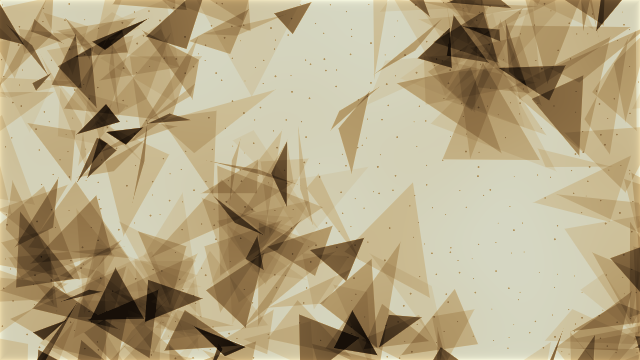
Reproduce this background procedurally as a WebGL 2 fragment shader.

```glsl
#version 300 es
precision highp float;

#define CLUSTERS 58
#define SHARDS 5
#define LONG_REACH 0.38
#define SHORT_REACH 0.15
#define HUB_SCATTER 0.07
#define LIGHT_TINT 0.12
#define DARK_TINT 1.05
#define SPECK_CELLS 23.0
#define SPECK_RADIUS 0.0026
#define EDGE_GLOW 0.16
#define EDGE_WIDTH 0.008

uniform vec2 u_resolution;
out vec4 fragColor;

const float TAU = 6.28318;

// Three uniform values in 0..1 from three integers
vec3 hash3(ivec3 key) {
  uvec3 v = uvec3(key) * 1664525u + 1013904223u;
  v.x += v.y * v.z; v.y += v.z * v.x; v.z += v.x * v.y;
  v ^= v >> 16u;
  v.x += v.y * v.z; v.y += v.z * v.x; v.z += v.x * v.y;
  return vec3(v >> 8u) / exp2(24.0);
}

vec2 direction(float angle) {
  return vec2(cos(angle), sin(angle));
}

float cornerGradient(ivec2 cell, ivec2 corner, vec2 f) {
  float angle = TAU * hash3(ivec3(cell + corner, 901)).x;
  return dot(direction(angle), f - vec2(corner));
}

float gradientNoise(vec2 p) {
  ivec2 cell = ivec2(floor(p));
  vec2 f = fract(p);
  vec2 s = f * f * f * (f * (f * 6.0 - 15.0) + 10.0);
  float low = mix(cornerGradient(cell, ivec2(0, 0), f), cornerGradient(cell, ivec2(1, 0), f), s.x);
  float high = mix(cornerGradient(cell, ivec2(0, 1), f), cornerGradient(cell, ivec2(1, 1), f), s.x);
  return mix(low, high, s.y);
}

// Signed distance to the line a-b, positive on its right
float sideDistance(vec2 p, vec2 a, vec2 b) {
  vec2 along = normalize(b - a);
  return dot(p - a, vec2(along.y, -along.x));
}

float triangleDistance(vec2 p, vec2 a, vec2 b, vec2 c) {
  return max(sideDistance(p, a, b), max(sideDistance(p, b, c), sideDistance(p, c, a)));
}

// Summed optical density of the overlapping shards
float shardDensity(vec2 p, float aspect, float pixel) {
  float density = 0.0;
  for (int i = 0; i < CLUSTERS; i++) {
    vec3 place = hash3(ivec3(i, 17, 5));
    vec2 hub = (place.xy * 1.16 - 0.08) * vec2(aspect, 1.0);
    if (distance(p, hub) > LONG_REACH + HUB_SCATTER) continue;
    float strength = mix(0.5, 1.45, place.z) * (1.0 + 0.6 * gradientNoise(hub * 2.0));

    for (int j = 0; j < SHARDS; j++) {
      vec3 shape = hash3(ivec3(i, j, 41));
      vec3 size = hash3(ivec3(i, j, 73));
      vec3 offset = hash3(ivec3(i, j, 109));
      float darkness = size.z * size.z * size.z;
      float reach = mix(LONG_REACH, SHORT_REACH, darkness);
      float angle = TAU * shape.x;
      float spread = mix(0.06, 1.35, shape.y);
      vec2 apex = hub + HUB_SCATTER * offset.x * direction(TAU * offset.y);
      vec2 b = apex + reach * mix(0.35, 1.0, size.x) * direction(angle);
      vec2 c = apex + reach * mix(0.35, 1.0, size.y) * direction(angle + spread);

      float cover = clamp(0.5 - triangleDistance(p, apex, b, c) / pixel, 0.0, 1.0);
      float tint = LIGHT_TINT * mix(0.45, 1.5, shape.z) + DARK_TINT * darkness * darkness;
      float fade = mix(1.15, 0.8, distance(p, apex) / reach);
      density += cover * tint * strength * fade;
    }
  }
  return density;
}

// Sepia scale from bare paper to ink
vec3 sepia(float density) {
  vec3 color = vec3(0.835, 0.84, 0.76);
  color = mix(color, vec3(0.80, 0.74, 0.58), clamp(density / 0.14, 0.0, 1.0));
  color = mix(color, vec3(0.71, 0.61, 0.42), clamp((density - 0.14) / 0.19, 0.0, 1.0));
  color = mix(color, vec3(0.57, 0.45, 0.28), clamp((density - 0.33) / 0.31, 0.0, 1.0));
  color = mix(color, vec3(0.36, 0.27, 0.16), clamp((density - 0.64) / 0.5, 0.0, 1.0));
  return mix(color, vec3(0.09, 0.06, 0.03), clamp((density - 1.14) / 0.9, 0.0, 1.0));
}

// One jittered dot in about half of the cells
float specks(vec2 p, float pixel) {
  vec2 grid = p * SPECK_CELLS;
  ivec2 cell = ivec2(floor(grid));
  vec3 spot = hash3(ivec3(cell, 211));
  float radius = SPECK_RADIUS * mix(0.4, 1.0, fract(spot.z * 7.0));
  float d = length(fract(grid) - mix(vec2(0.1), vec2(0.9), spot.xy)) / SPECK_CELLS;
  return step(spot.z, 0.5) * (1.0 - smoothstep(radius - 0.5 * pixel, radius + 0.5 * pixel, d));
}

void main() {
  float pixel = 1.0 / u_resolution.y;
  float aspect = u_resolution.x * pixel;
  vec2 p = gl_FragCoord.xy * pixel;

  float density = shardDensity(p, aspect, pixel);
  density += 0.02 + 0.05 * gradientNoise(p * 2.5 + 7.0);
  density += 0.4 * specks(p, pixel);
  vec3 color = sepia(density);

  // Pale rim along the border
  vec2 margin = min(p, vec2(aspect, 1.0) - p);
  color *= 1.0 + EDGE_GLOW * exp(-min(margin.x, margin.y) / EDGE_WIDTH);
  fragColor = vec4(color, 1.0);
}
```
